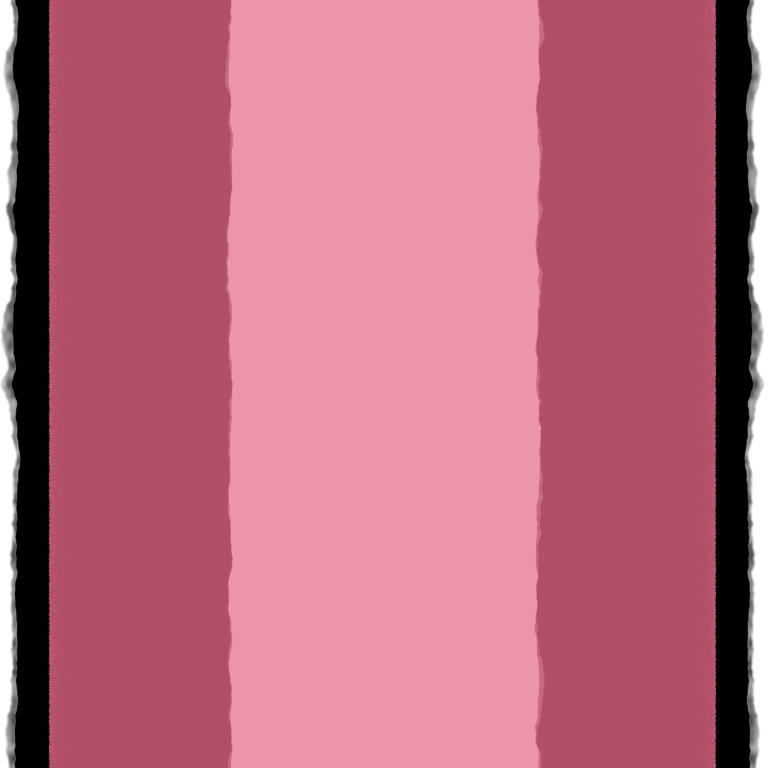
This background is drawn by a Shadertoy shader. Its source:

```glsl
// Draws a pink band on rose cloth between black borders with frayed, inky edges.
#define ROSE vec3(0.690, 0.308, 0.400)
#define PINK vec3(0.925, 0.582, 0.665)
#define BAND_CENTER 0.5000
#define BAND_HALF 0.2005
#define CLOTH_CENTER 0.4980
#define CLOTH_HALF 0.4345
#define INK_HALF 0.4765
#define GRAIN_CELLS 768.0
#define GRAIN_FADE 0.009

float hash(vec2 p) {
    vec3 q = fract(vec3(p.xyx) * 0.1031);
    q += dot(q, q.yzx + 33.33);
    return fract((q.x + q.y) * q.z);
}

float noise(vec2 p) {
    vec2 cell = floor(p), f = fract(p);
    f = f * f * (3.0 - 2.0 * f);
    return mix(mix(hash(cell), hash(cell + vec2(1, 0)), f.x),
               mix(hash(cell + vec2(0, 1)), hash(cell + vec2(1, 1)), f.x), f.y);
}

// Layered noise along an edge, centred on zero
float ragged(float y, float seed) {
    float sum = 0.0, weight = 0.5, frequency = 22.0;
    for (int i = 0; i < 4; i++) {
        sum += weight * (noise(vec2(y * frequency, seed + float(i) * 7.0)) - 0.5);
        weight *= 0.6;
        frequency *= 2.0;
    }
    return sum;
}

// Smooth swelling of the fringe around one height
float swell(float y, float center, float width) {
    float d = (y - center) / width;
    return exp(-d * d);
}

// 1 inside an edge, 0 outside; d is negative inside
float cover(float d, float softness) {
    return 1.0 - smoothstep(-softness, softness, d);
}

void mainImage(out vec4 fragColor, in vec2 fragCoord) {
    vec2 uv = fragCoord / iResolution.xy;
    float pixel = 1.0 / iResolution.x;
    float soft = max(pixel, 0.0012);

    // Black border: solid ink with a translucent fringe, mirrored left to right
    float fromCenter = abs(uv.x - CLOTH_CENTER);
    float swelling = swell(uv.y, 0.91, 0.04) + 0.6 * swell(uv.y, 0.77, 0.05)
                   + swell(uv.y, 0.57, 0.03) + swell(uv.y, 0.49, 0.035)
                   + 0.9 * swell(uv.y, 0.04, 0.05);
    float inkEdge = INK_HALF + 0.012 * ragged(uv.y, 3.0) + 0.004 * swelling;
    float fringeEdge = inkEdge + 0.004 + 0.008 * swelling
                     + 0.010 * ragged(uv.y, 41.0);
    float wash = 0.35 + 0.4 * noise(vec2(fromCenter * 150.0, uv.y * 80.0));
    float fade = 1.0 - 0.6 * smoothstep(inkEdge, inkEdge + 0.018, fromCenter);
    float fringe = wash * fade * cover(fromCenter - fringeEdge, 2.0 * soft);
    float ink = max(cover(fromCenter - inkEdge, 1.5 * soft), fringe);
    vec3 color = mix(vec3(1.0), vec3(0.0), ink);

    // Rose cloth, faintly paler and speckled beside the border
    float inset = CLOTH_HALF - fromCenter;
    float nearBorder = exp(-max(inset, 0.0) / GRAIN_FADE);
    float grain = hash(floor(uv * GRAIN_CELLS)) - 0.5;
    vec3 cloth = ROSE + nearBorder * (0.035 + 0.12 * grain);
    float speckle = step(0.5, grain + 0.5) * cover(inset - 0.0013, 0.0005);
    cloth *= 1.0 - 0.55 * speckle;
    color = mix(color, cloth, cover(-inset, 0.5 * pixel));

    // Pink band with a thin half-tinted tear along each side
    float bandX = uv.x - BAND_CENTER;
    float seed = bandX < 0.0 ? 83.0 : 127.0;
    float bandEdge = BAND_HALF + 0.010 * ragged(uv.y, seed);
    float tearEdge = bandEdge + max(0.0, 0.002 + 0.012 * ragged(uv.y, seed + 211.0));
    float tear = 0.4 * cover(abs(bandX) - tearEdge, soft);
    float band = max(cover(abs(bandX) - bandEdge, soft), tear);
    color = mix(color, PINK, band);

    fragColor = vec4(color, 1.0);
}
```
